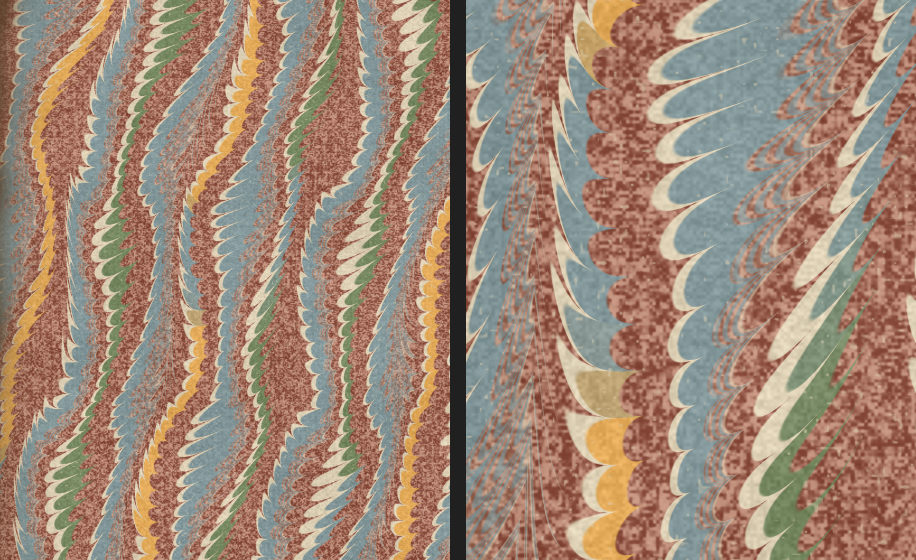
Left: the whole. Right: its middle third, enlarged.
A Shadertoy shader for this pattern:

```glsl
// Combed marbled paper: vertical ink stripes are drawn sideways by a fine comb
// into stacked scallops, then pulled up along slanting spines into feathers.
// Each point is traced back through those pulls to its first stripe of ink.

#define SPINE_GAP 0.215    // distance between spines, in canvas heights
#define SPINE_LEAN 0.19    // sideways drift of spines per unit of height
#define ROWS 35.0          // scallops down the canvas
#define SCALLOP 0.14       // depth of scallops, in stripe groups
#define PULL 0.075         // rise of the barbs at a spine
#define PINCH 0.115        // squeeze of stripes at the feather tips
#define TIP_GAP 0.41       // height between feather tips
#define STRIPES 1.45       // stripe groups per spine
#define GRAIN 500.0        // fineness of the paper grain
#define SAMPLES 3          // smoothing samples per side

const float TAU = 6.2831853;
const vec3 RED_DARK = vec3(0.55, 0.31, 0.25);
const vec3 RED_LIGHT = vec3(0.73, 0.54, 0.46);
const vec3 BLUE = vec3(0.51, 0.59, 0.60);
const vec3 CREAM = vec3(0.86, 0.81, 0.70);
const vec3 GREEN = vec3(0.46, 0.53, 0.37);
const vec3 YELLOW = vec3(0.88, 0.66, 0.34);

float hash(vec2 p) {
    return fract(sin(dot(p, vec2(127.1, 311.7))) * 43758.5453);
}

float noise(vec2 p) {
    vec2 i = floor(p), f = fract(p);
    f = f * f * (3.0 - 2.0 * f);
    return mix(mix(hash(i), hash(i + vec2(1, 0)), f.x),
               mix(hash(i + vec2(0, 1)), hash(i + vec2(1, 1)), f.x), f.y);
}

// Soft-edged stripe between a and b
float band(float x, float a, float b) {
    const float soft = 0.008;
    return smoothstep(a - soft, a + soft, x) * (1.0 - smoothstep(b - soft, b + soft, x));
}

// Height of a barb across one spine gap: steep at spines, gentle between
float barbRise(float r) {
    return 0.8 * r + exp(-5.0 * (1.0 - r)) + 1.8 * exp(-r * 13.0);
}

// Undo the pulls: x is the stripe position, y the scallop row
vec2 unmarble(vec2 p) {
    p.x += 0.017 * sin(p.y * 10.0 + p.x * 4.0) + 0.030 * (noise(p * 5.0) - 0.5);
    float q = (p.x - 0.098 - SPINE_LEAN * (p.y - 0.5)) / SPINE_GAP;

    // Stripes open into leaves, then close sharply at each tip
    float t = fract((p.y - 0.60 + 0.04 * sin(q * 3.1)) / TIP_GAP);
    float leaf = smoothstep(0.0, 0.32, t) * (1.0 - smoothstep(0.32, 1.0, t));
    float u = q + PINCH * (1.0 - 2.0 * leaf) * sin(TAU * q);

    float v = p.y - PULL * barbRise(fract(q)) + 0.018 * noise(p * 9.0 + 7.0);
    return vec2(u * STRIPES + 0.31, v * ROWS);
}

vec3 ink(vec2 p) {
    vec2 m = unmarble(p);

    // Round scallops with sharp cusps, uneven from row to row
    float row = floor(m.y);
    float c = pow(fract(m.y), 0.75);
    float depth = SCALLOP * (0.8 + 0.4 * hash(vec2(row, 3.0)));
    float w = m.x + depth * pow(max(4.0 * c * (1.0 - c), 0.0), 0.45);
    w += 0.03 * (hash(vec2(row, 9.0)) - 0.5);
    float group = floor(w), s = fract(w);

    // Speckled red ground
    float grain = 0.6 * noise(p * GRAIN) + 0.4 * noise(p * GRAIN * 0.45 + 31.0);
    vec3 red = mix(RED_DARK, RED_LIGHT, smoothstep(0.25, 0.75, grain));
    vec3 col = red;

    // Accent stripe: yellow or green, with a cream lip
    float kind = mod(group, 5.0);
    bool warm = kind < 0.5 || abs(kind - 2.0) < 0.5;
    float drift = noise(vec2(group * 7.3, row * 0.16));
    float lip = warm ? 0.015 + 0.06 * drift : 0.04 + 0.10 * drift;
    vec3 accent = warm ? YELLOW : GREEN;
    accent = mix(accent, BLUE, smoothstep(0.72, 0.82, noise(vec2(group * 3.7, row * 0.11 + 5.0))));
    col = mix(col, accent, band(s, 0.03, 0.18 + 0.06 * drift));
    col = mix(col, CREAM, band(s, 0.01, 0.01 + lip));

    // Blue stripe with a cream lip, breaking into fine mixed veins
    float spread = 0.06 * noise(vec2(group * 5.1 + 2.0, row * 0.13));
    float vein = smoothstep(-0.5, 0.5, sin(s * 150.0 + 2.0 * drift));
    vec3 mixed = mix(mix(red, CREAM, 0.22), BLUE, 0.75 * vein);
    col = mix(col, mixed, band(s, 0.70, 0.86));
    col = mix(col, BLUE, band(s, 0.51, 0.69 + spread));
    col = mix(col, CREAM, band(s, 0.50, 0.535 + 0.4 * spread));
    col = mix(col, CREAM, 0.6 * band(s, 0.855, 0.87));

    // Paper grain, pale flecks and patchy ink
    col += 0.16 * (grain - 0.5) + 0.05 * (noise(p * 14.0) - 0.5);
    col = mix(col, CREAM, 0.5 * smoothstep(0.84, 0.95, noise(p * GRAIN * 0.6 + 70.0)));
    return col;
}

void mainImage(out vec4 fragColor, in vec2 fragCoord) {
    vec3 col = vec3(0.0);
    for (int j = 0; j < SAMPLES; j++)
        for (int i = 0; i < SAMPLES; i++) {
            vec2 offset = (vec2(i, j) + 0.5) / float(SAMPLES) - 0.5;
            col += ink((fragCoord + offset) / iResolution.y);
        }
    col /= float(SAMPLES * SAMPLES);

    // Brown wear along the left edge, strongest at the top
    vec2 p = fragCoord / iResolution.y;
    float wear = exp(-p.x * 38.0) * (0.35 + 0.5 * p.y) * (0.6 + 0.8 * noise(p * 12.0));
    col = mix(col, vec3(0.34, 0.25, 0.16), clamp(wear, 0.0, 0.8));
    fragColor = vec4(clamp(col, 0.0, 1.0), 1.0);
}
```
